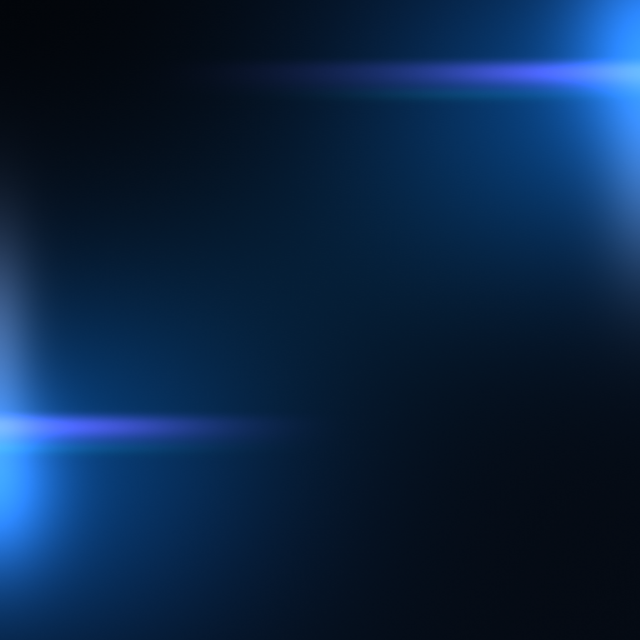
This background is drawn by a Shadertoy shader. Its source:

```glsl
#define BASE vec3(0.018, 0.040, 0.075)
#define HAZE vec3(0.000, 0.050, 0.080)
#define OCEAN vec3(0.015, 0.185, 0.385)
#define AZURE vec3(0.145, 0.310, 0.570)
#define STEEL vec3(0.215, 0.225, 0.280)
#define VIOLET vec3(0.270, 0.090, 0.400)
#define TEAL vec3(0.000, 0.100, 0.080)
#define RIGHT_STREAK_Y 0.886
#define LEFT_STREAK_Y 0.333
#define GRAIN 0.004

float hash(vec2 p) {
    return fract(sin(dot(p, vec2(127.1, 311.7))) * 43758.545);
}

// Elliptical Gaussian falloff
float glow(vec2 p, vec2 center, vec2 radius) {
    vec2 d = (p - center) / radius;
    return exp(-dot(d, d));
}

// Soft strip with a crisp top, a long lower fade and a teal fringe.
// inward is the distance from the side where the strip begins.
vec3 streak(float inward, float dy, float reach, float peak, float fringe) {
    float fade = 1.0 - smoothstep(0.0, reach, inward);
    float band = smoothstep(0.028, 0.004, dy) * smoothstep(-0.045, 0.0, dy);
    float hot = glow(vec2(inward, dy), vec2(peak, 0.0), vec2(0.15, 0.016));
    float edge = exp(-pow((dy + 0.034) / 0.010, 2.0));
    vec3 light = VIOLET * (0.55 * fade * band + 0.45 * hot);
    light += vec3(0.0, 0.055, 0.10) * band * fade;
    float fringeFade = glow(vec2(inward, 0.0), vec2(fringe, 0.0), vec2(0.20, 1.0));
    return light + TEAL * edge * fringeFade * 0.65;
}

void mainImage(out vec4 fragColor, in vec2 fragCoord) {
    vec2 uv = fragCoord / iResolution.xy;

    // Diagonal haze between dark corners
    float diagonal = (uv.y - mix(0.30, 0.85, uv.x)) / 0.29;
    vec3 color = BASE + HAZE * exp(-diagonal * diagonal);
    color *= 1.0 - 0.5 * glow(uv, vec2(0.0, 1.0), vec2(0.45, 0.22));

    // Broad blue light from each side
    color += OCEAN * glow(uv, vec2(1.0, 0.87), vec2(0.42, 0.30));
    color += OCEAN * 0.94 * glow(uv, vec2(0.0, 0.24), vec2(0.42, 0.30));

    // Bright cores
    color += AZURE * glow(uv, vec2(1.02, 0.93), vec2(0.12, 0.17));
    color += AZURE * 1.05 * glow(uv, vec2(-0.01, 0.24), vec2(0.10, 0.13));

    // Pale light along the side edges
    color += STEEL * 0.85 * glow(uv, vec2(1.02, 0.71), vec2(0.075, 0.17));
    color += STEEL * 1.15 * glow(uv, vec2(-0.01, 0.455), vec2(0.06, 0.19));

    // Violet streaks
    color += streak(1.0 - uv.x, uv.y - RIGHT_STREAK_Y, 0.80, 0.15, 0.27);
    color += streak(uv.x, uv.y - LEFT_STREAK_Y, 0.56, 0.13, 0.10);

    // Fine dither against banding
    color += (hash(floor(uv * 512.0)) - 0.5) * GRAIN;
    fragColor = vec4(clamp(color, 0.0, 1.0), 1.0);
}
```
